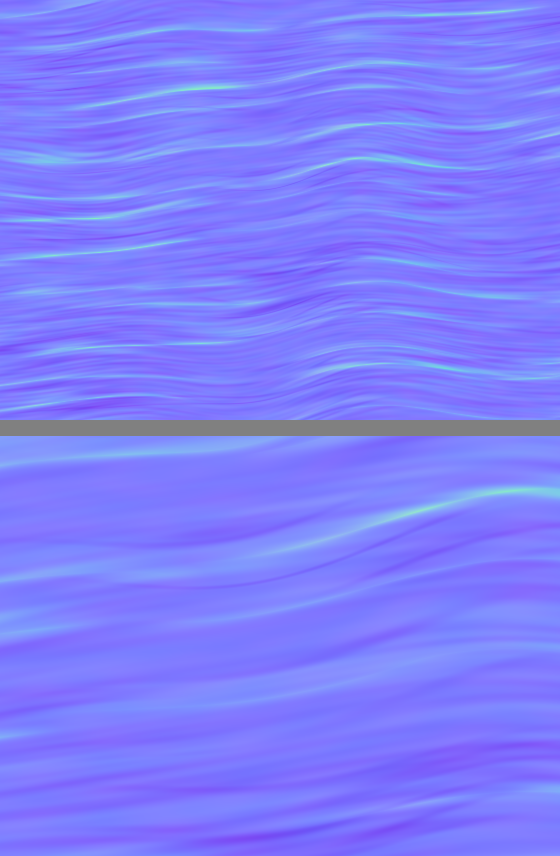
Top: the whole. Bottom: its middle third, enlarged.
Write a WebGL 1 fragment shader that draws this texture map.

```glsl
precision highp float;
// Tangent-space normal map of wind-combed ripples: tapered, softly curving crests
// over fine fibres and creases. All follow one flow field; the slope across the flow
// is summed from the layers, turned along the flow tangent and encoded as a normal.

uniform vec2 u_resolution;

// Lengths are in canvas heights, slopes in encoded colour units.
const float BASE_SLOPE = -0.023;             // gentle lee side between crests
const vec2  CREST_CELL = vec2(0.64, 0.074);  // length and spacing of crests
const vec2  CREST_HALF_LENGTH = vec2(0.25, 0.49);
const vec2  CREST_STRENGTH = vec2(0.15, 0.31);
const float CREST_SOFT_SIDE = 0.0085;
const float CREST_SHARP_SIDE = 0.0042;
const float CREST_SHADE = 0.025;
const float FLOW_TILT = 0.06;
const float WAVE_HEIGHT = 0.014;
const float WAVE_CENTRE = 0.67;
const float WAVE_NUMBER = 9.4;
const float WAVE_PHASE = 3.6;
const float WAVE_SQUEEZE = 0.63;             // shorter waves near the centre
const float DRIFT = 0.075;
const float FIBRE_CONTRAST = 0.105;
const float CREASE_DEPTH = 0.08;
const float SIDE_GRAIN = 0.05;

vec2 hash2(vec2 p) {
  vec2 q = vec2(dot(p, vec2(127.1, 311.7)), dot(p, vec2(269.5, 183.3)));
  return fract(sin(q) * 43758.547);
}

vec2 gradientAt(vec2 cell) {
  float angle = 6.28319 * hash2(cell).x;
  return vec2(cos(angle), sin(angle));
}

float gradientNoise(vec2 p) {
  vec2 i = floor(p), f = fract(p);
  vec2 s = f * f * f * (f * (f * 6.0 - 15.0) + 10.0);
  vec2 e = vec2(1.0, 0.0);
  float low  = mix(dot(gradientAt(i), f), dot(gradientAt(i + e.xy), f - e.xy), s.x);
  float high = mix(dot(gradientAt(i + e.yx), f - e.yx),
                   dot(gradientAt(i + e.xx), f - e.xx), s.x);
  return mix(low, high, s.y);
}

// Height of the flow lines above the horizontal.
float flowHeight(vec2 p) {
  float x = p.x - WAVE_CENTRE;
  float phase = WAVE_PHASE + WAVE_NUMBER * x + WAVE_SQUEEZE * sin(4.7 * x)
              + 1.2 * gradientNoise(p * vec2(0.8, 2.4) + 31.0);
  return FLOW_TILT * p.x + WAVE_HEIGHT * cos(phase)
       + DRIFT * gradientNoise(p * vec2(1.6, 1.6) + 7.0);
}

// Bends the flow coordinates so that layers cross at slight angles.
vec2 sheared(vec2 p, float seed) {
  return p + vec2(0.0, 0.04 * gradientNoise(p * vec2(2.4, 5.0) + seed));
}

// Fibres stretched along the flow, strongest in the finer octaves.
float fibres(vec2 p) {
  float sum = 0.0, amplitude = 0.62;
  vec2 scale = vec2(1.9, 29.0);
  for (int k = 0; k < 3; k++) {
    float seed = 17.0 * float(k) + 3.0;
    sum += amplitude * gradientNoise(sheared(p, seed) * scale + seed);
    scale *= vec2(1.7, 2.1);
    amplitude = 0.85;
  }
  return sum * (1.0 + 1.2 * gradientNoise(p * vec2(2.5, 11.0) + 91.0));
}

// Thin dark lines along the zero contours of stretched noise, faded in patches.
float creases(vec2 p) {
  float sum = 0.0;
  vec2 scale = vec2(1.3, 22.0);
  for (int k = 0; k < 2; k++) {
    float seed = 29.0 * float(k) + 57.0;
    float n = gradientNoise(sheared(p, seed) * scale + seed);
    float patches = smoothstep(-0.05, 0.35, gradientNoise(p * vec2(2.2, 13.0) + seed));
    sum += patches * (1.0 - smoothstep(0.0, 0.11 + 0.05 * float(k), abs(n)));
    scale *= vec2(1.8, 1.9);
  }
  return sum;
}

// Lit face (x) and shaded foot (y) of the strongest crest nearby.
vec2 crests(vec2 p) {
  vec2 home = floor(p / CREST_CELL);
  vec2 result = vec2(0.0);
  for (int j = -1; j <= 1; j++) {
    for (int i = -1; i <= 1; i++) {
      vec2 cell = home + vec2(float(i), float(j));
      vec2 jitter = hash2(cell + 11.3) - 0.5;
      vec2 trait = hash2(cell + 71.9);
      vec2 d = p - (cell + 0.5 + jitter * vec2(0.4, 0.65)) * CREST_CELL;
      d.y -= (trait.y - 0.5) * 0.08 * d.x;
      float u = d.x / mix(CREST_HALF_LENGTH.x, CREST_HALF_LENGTH.y, trait.x);
      float taper = smoothstep(0.0, 0.85, 1.0 - u * u);
      float side = d.y > 0.0 ? CREST_SOFT_SIDE : CREST_SHARP_SIDE;
      float width = side * (0.75 + 0.5 * trait.x) * (1.0 + 0.7 * u * u);
      float strength = mix(CREST_STRENGTH.x, CREST_STRENGTH.y, trait.y);
      float face = taper * strength * exp(-abs(d.y) / width);
      float foot = taper * smoothstep(0.0, -0.008, d.y) * exp(-abs(d.y) / 0.014);
      result = max(result, vec2(face, foot));
    }
  }
  return result;
}

void main() {
  vec2 p = gl_FragCoord.xy / u_resolution.y;
  float height = flowHeight(p);
  float tangent = (flowHeight(p + vec2(0.004, 0.0)) - height) / 0.004;
  vec2 q = vec2(p.x, p.y - height);

  // Fray the crests into strands, then sum the slope across the flow.
  float fibre = fibres(q);
  float fray = 0.009 * gradientNoise(sheared(q, 19.0) * vec2(4.0, 55.0) + 23.0);
  vec2 crest = crests(q + vec2(0.0, fray));
  float slope = BASE_SLOPE + FIBRE_CONTRAST * fibre - CREASE_DEPTH * creases(q)
              + crest.x * (1.0 + 0.6 * fibre) - CREST_SHADE * crest.y;

  // Turn the slope with the flow and encode the unit normal.
  float grain = SIDE_GRAIN * gradientNoise(q * vec2(18.0, 70.0) + 5.0);
  vec2 tilt = 2.0 * vec2(slope * tangent + grain, slope);
  float up = sqrt(max(0.0, 1.0 - dot(tilt, tilt)));
  gl_FragColor = vec4(0.5 + 0.5 * vec3(tilt, up), 1.0);
}
```
